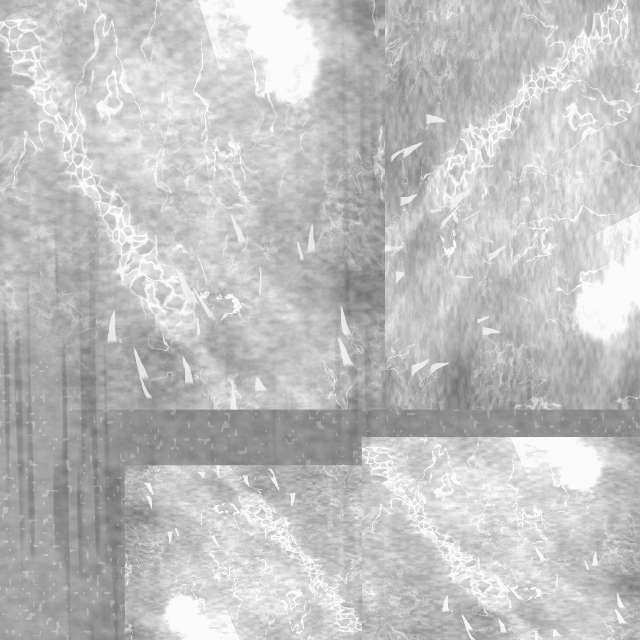
Reproduce this texture procedurally as a WebGL 1 fragment shader.

```glsl
precision highp float;
uniform vec2 u_resolution;

float hash(vec2 p) {
  return fract(sin(dot(p, vec2(127.1, 311.7))) * 43758.5453);
}

float noise(vec2 p) {
  vec2 i = floor(p), f = fract(p);
  f = f * f * (3.0 - 2.0 * f);
  return mix(mix(hash(i), hash(i + vec2(1.0, 0.0)), f.x),
             mix(hash(i + vec2(0.0, 1.0)), hash(i + 1.0), f.x), f.y);
}

float fbm(vec2 p) {
  float sum = 0.0, amp = 0.516;
  for (int i = 0; i < 5; i++) {
    sum += amp * noise(p);
    p = mat2(1.6, 1.2, -1.2, 1.6) * p + 7.3;
    amp *= 0.5;
  }
  return sum;
}

// Thin line along the middle contour of the noise
float thread(vec2 p, float width) {
  return 1.0 - smoothstep(0.0, width, abs(fbm(p) - 0.5));
}

float blob(vec2 p, vec2 center, vec2 size) {
  vec2 d = (p - center) / size;
  return exp(-dot(d, d));
}

float belt(vec2 p, vec2 a, vec2 b, float width) {
  vec2 ab = b - a;
  float t = clamp(dot(p - a, ab) / dot(ab, ab), 0.0, 1.0);
  return 1.0 - smoothstep(0.35, 1.0, length(p - a - ab * t) / width);
}

// Broken stone: x is the gap between cells, y is the cell shade
vec2 fragments(vec2 p) {
  vec2 cell = floor(p);
  float near = 9.0, next = 9.0, shade = 0.0;
  for (int y = -1; y <= 1; y++) {
    for (int x = -1; x <= 1; x++) {
      vec2 c = cell + vec2(float(x), float(y));
      float d = length(c + vec2(hash(c), hash(c + 31.0)) - p);
      if (d < near) { next = near; near = d; shade = hash(c + 57.0); }
      else next = min(next, d);
    }
  }
  return vec2(next - near, shade);
}

// Scattered upright white slivers
float slivers(vec2 q) {
  float sum = 0.0;
  for (int i = 0; i < 18; i++) {
    vec2 id = vec2(float(i), 4.0);
    vec2 d = q - mix(vec2(0.17, 0.37), vec2(0.55, 0.66), vec2(hash(id), hash(id + 9.0)));
    d.x += d.y * (hash(id + 5.0) * 0.8 - 0.15);
    float len = mix(0.012, 0.032, hash(id + 3.0));
    float thick = 0.005 * hash(id + 13.0) * (1.0 - d.y / len) + 0.001;
    sum += (1.0 - smoothstep(thick - 0.001, thick + 0.001, abs(d.x)))
         * (1.0 - smoothstep(0.7, 1.0, abs(d.y) / len));
  }
  return min(sum, 1.0);
}

float slab(vec2 q) {
  vec2 warp = vec2(fbm(q * 14.0), fbm(q * 14.0 + 17.0)) - 0.5;
  vec2 w = q + 0.07 * warp;
  float clouds = fbm(q * 9.0 + 3.0);
  float grain = fbm(q * vec2(75.0, 115.0));

  // Clouded body
  float tone = 0.715 + 0.30 * (clouds - 0.5) + 0.24 * (grain - 0.5);
  tone += 0.10 * blob(w, vec2(0.32, 0.80), vec2(0.24, 0.22));
  tone -= 0.11 * blob(w, vec2(0.26, 0.43), vec2(0.11, 0.09));
  tone -= 0.11 * smoothstep(0.48, 0.58, w.x);

  // Pale sheets, one with a straight edge
  float edge = q.x - 0.31 - 0.3 * (1.0 - q.y);
  float sheet = smoothstep(-0.001, 0.001, edge) * (1.0 - smoothstep(0.02, 0.12, edge));
  tone += 0.13 * sheet * smoothstep(0.82, 0.96, q.y);
  tone += 0.24 * belt(w, vec2(0.41, 1.01), vec2(0.47, 0.87), 0.055);

  // Crackle and long threads
  float broken = smoothstep(0.40, 0.62, fbm(q * 11.0 + 40.0));
  float low = blob(q, vec2(0.36, 0.50), vec2(0.20, 0.17));
  tone += 0.07 * thread(w * 46.0, 0.08) * broken;
  tone += (0.06 + 0.17 * low) * thread(w * vec2(25.0, 17.0) + 8.0, 0.035) * broken;
  tone += 0.17 * thread(w * vec2(17.0, 4.5) + 21.0, 0.022)
        * smoothstep(0.44, 0.60, fbm(q * 8.0 + 63.0));

  // Main belt of broken stone and its softer branches
  vec2 stone = fragments(w * vec2(58.0, 48.0));
  float gap = 1.0 - smoothstep(0.04, 0.30, stone.x);
  float rubble = 0.72 + 0.16 * stone.y + 0.17 * gap + 0.25 * (grain - 0.5);
  float main_belt = belt(w, vec2(0.02, 0.95), vec2(0.265, 0.51), 0.042);
  float branch = belt(w, vec2(0.26, 0.51), vec2(0.37, 0.36), 0.030);
  branch = max(branch, belt(w, vec2(0.31, 0.60), vec2(0.46, 0.51), 0.022));
  branch = max(branch, belt(w, vec2(0.06, 0.97), vec2(0.10, 0.83), 0.022));
  branch = max(branch, belt(w, vec2(0.46, 0.40), vec2(0.48, 0.35), 0.022));
  tone = mix(tone, rubble + 0.03, main_belt * 0.9);
  tone = mix(tone, 0.84 + 0.35 * (grain - 0.5), branch * 0.65);
  return mix(tone, 0.96, 0.85 * slivers(q + 0.015 * warp));
}

float box(vec2 p, vec2 lo, vec2 hi, float blur) {
  vec2 m = smoothstep(lo - blur, lo + blur, p) * (1.0 - smoothstep(hi - blur, hi + blur, p));
  return m.x * m.y;
}

void main() {
  vec2 p = gl_FragCoord.xy / u_resolution;
  float blur = 0.6 / u_resolution.y;

  // The same slab, upright, turned, flipped and shrunk
  vec2 q = p;
  float lift = 0.0;
  if (p.y > 0.34) {
    if (p.x > 0.602) q = vec2((1.0 - p.y) * 0.94, 1.0 - (1.0 - p.x) * 1.6);
  } else if (p.x > 0.565) {
    q = vec2((p.x - 0.565) / 0.75, 1.0 - (0.317 - p.y) / 0.51);
    lift = 0.04;
  } else {
    q = vec2((0.565 - p.x) / 0.615, 1.0 - p.y / 0.43);
    lift = 0.03;
  }
  float cover = box(p, vec2(-0.1, 0.36), vec2(1.1), blur)
              + box(p, vec2(0.195, -0.1), vec2(0.565, 0.273), blur)
              + box(p, vec2(0.565, -0.1), vec2(1.1, 0.317), blur);
  float corner = (1.0 - smoothstep(0.06, 0.19, p.x)) * (1.0 - smoothstep(0.36, 0.60, p.y));
  cover *= 1.0 - corner;

  // Flat dark ground with pale specks
  float ground = 0.565 + 0.16 * (fbm(p * vec2(60.0, 80.0)) - 0.5);
  ground += 0.08 * (1.0 - smoothstep(0.05, 0.22, p.x));
  ground += 0.10 * smoothstep(0.78, 0.92, noise(p * vec2(190.0, 150.0)));
  float tone = mix(ground, slab(q) + lift, clamp(cover, 0.0, 1.0));

  // Dark upright streaks
  float lean = p.x + 0.02 * p.y;
  float streak = smoothstep(0.58, 0.85, noise(vec2(lean * 110.0, p.y * 5.0)));
  float left = (1.0 - smoothstep(0.10, 0.26, p.x)) * (1.0 - smoothstep(0.35, 0.75, p.y));
  float seams = blob(p, vec2(0.57, 0.50), vec2(0.05, 0.4)) + blob(p, vec2(0.40, 0.30), vec2(0.03, 0.08))
              + blob(p, vec2(0.84, 0.40), vec2(0.02, 0.1));
  tone -= streak * (0.015 + 0.09 * left + 0.06 * seams);
  gl_FragColor = vec4(vec3(clamp(tone, 0.45, 0.98)), 1.0);
}
```
